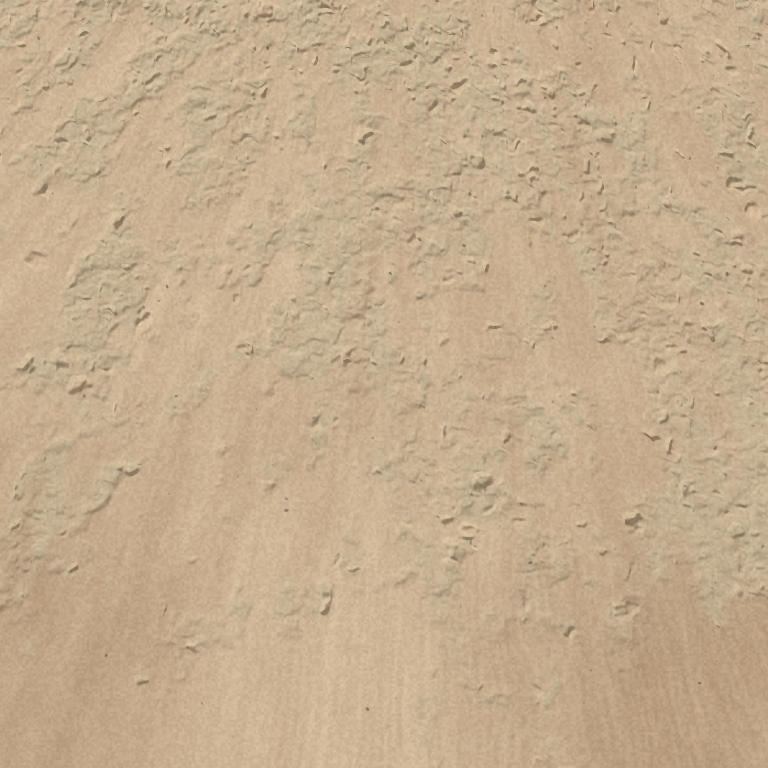
Write a Shadertoy shader that draws this texture.

```glsl
float hash(vec2 p) {
    vec3 q = fract(p.xyx * 0.1031);
    q += dot(q, q.yzx + 33.33);
    return fract((q.x + q.y) * q.z);
}

vec2 cellPoint(vec2 cell) {
    return 0.15 + 0.7 * vec2(hash(cell + 17.0), hash(cell + 53.0));
}

// Smooth cellular noise: random cell values blended by distance
float cellNoise(vec2 p) {
    vec2 id = floor(p);
    float sum = 0.0, total = 0.0;
    for (int j = -1; j <= 1; j++)
    for (int i = -1; i <= 1; i++) {
        vec2 cell = id + vec2(i, j);
        vec2 d = cell + cellPoint(cell) - p;
        float weight = exp(-6.0 * dot(d, d));
        sum += weight * hash(cell + 71.0);
        total += weight;
    }
    return sum / total;
}

float layeredNoise(vec2 p) {
    return 0.5 * cellNoise(p) + 0.3 * cellNoise(p * 2.1 + 5.0) + 0.2 * cellNoise(p * 4.3 + 11.0);
}

// Scattered domes and pits, one candidate per cell
float clods(vec2 p, float chance) {
    vec2 id = floor(p);
    float height = 0.0;
    for (int j = -1; j <= 1; j++)
    for (int i = -1; i <= 1; i++) {
        vec2 cell = id + vec2(i, j);
        float pick = hash(cell + 29.0);
        float radius = mix(0.14, 0.46, pow(hash(cell + 37.0), 1.5));
        float angle = 6.28 * hash(cell + 43.0);
        vec2 d = p - cell - cellPoint(cell);
        d = mat2(cos(angle), sin(angle), -sin(angle), cos(angle)) * d;
        d.y *= 1.5;
        float dome = smoothstep(0.0, 0.75, 1.0 - length(d) / radius);
        float present = smoothstep(0.0, 0.1, chance - pick);
        float side = hash(cell + 61.0) < 0.35 ? -0.8 : 1.0;
        height += side * dome * present * radius * 2.6;
    }
    return height;
}

// Ground plane seen from above, finer towards the top
vec2 groundPlane(vec2 p) {
    float depth = 1.9 - p.y;
    return 1.4 * vec2((p.x - 0.55) / depth, -log(depth)) + 3.0;
}

// Crusted damp sand: dense above the middle and along the right side
float crustMask(vec2 p) {
    float bias = mix(-0.09, 0.03, smoothstep(0.1, 0.6, p.y));
    bias += 0.06 * exp(-pow((p.x - 0.47) / 0.2, 2.0)) * smoothstep(0.2, 0.5, p.y);
    bias += 0.2 * smoothstep(0.8, 0.95, p.x) * smoothstep(0.12, 0.25, p.y)
          * (1.0 - smoothstep(0.65, 0.82, p.y));
    vec2 ground = groundPlane(p);
    float patches = 0.45 * layeredNoise(ground * vec2(8.0, 7.0))
                  + 0.55 * layeredNoise(ground * vec2(21.0, 17.0));
    return smoothstep(0.45, 0.63, patches + bias);
}

float relief(vec2 p) {
    float crust = crustMask(p);
    float trail = exp(-pow((p.x - 0.74 - 0.03 * sin(p.y * 9.0)) / 0.035, 2.0));
    float chance = 0.05 + 0.3 * crust + 0.17 * trail + 0.15 * smoothstep(0.6, 1.0, p.y);
    chance -= 0.06 * (1.0 - smoothstep(0.05, 0.3, p.y));
    vec2 wobble = vec2(cellNoise(p * 70.0), cellNoise(p * 70.0 + 31.0)) - 0.5;
    vec2 ground = groundPlane(p + 0.014 * wobble);
    float height = 1.1 * crust * (layeredNoise(ground * vec2(26.0, 36.0)) - 0.3);
    height += 0.95 * clods(ground * 24.0, chance);
    height += 0.5 * clods(ground * 47.0 + 19.0, chance * 0.9);
    return height + 0.5 * layeredNoise(ground * vec2(14.0, 9.0));
}

float darkSlope(vec2 p, vec2 centre) {
    return 1.0 - smoothstep(0.0, 0.48, length((p - centre) * vec2(1.3, 0.85)));
}

void mainImage(out vec4 fragColor, in vec2 fragCoord) {
    vec2 uv = fragCoord / iResolution.xy;

    // Wind streaks fan out downwards
    float fan = (uv.x - 0.55) / (1.5 - uv.y);
    float streak = layeredNoise(vec2(fan * 30.0, uv.y * 4.5)) - 0.5;
    float fineStreak = cellNoise(vec2(fan * 170.0, uv.y * 16.0)) - 0.5;
    float ripple = sin(fan * 650.0 + 9.0 * cellNoise(uv * vec2(14.0, 7.0)));
    ripple *= (1.0 - smoothstep(0.1, 0.42, uv.y)) * smoothstep(0.25, 0.4, uv.x);

    // Dry sand, dark in the lower corners
    float tone = 0.8 + 0.4 * (layeredNoise(uv * 3.5 + 3.0) - 0.5);
    tone -= 0.52 * darkSlope(uv, vec2(0.02, 0.18)) + 0.55 * darkSlope(uv, vec2(0.88, 0.0));
    tone -= 0.25 * exp(-pow((uv.x - 0.77) / 0.05, 2.0)) * smoothstep(0.5, 0.9, uv.y);
    tone += (0.45 + 0.3 * darkSlope(uv, vec2(0.0, 0.3))) * streak;
    tone += 0.16 * fineStreak + 0.07 * ripple;
    vec3 color = mix(vec3(0.70, 0.59, 0.47), vec3(0.82, 0.725, 0.60), tone);

    // Grey damp crust, broken into streaks
    float damp = crustMask(uv) * clamp(0.65 + 1.2 * streak + 0.5 * fineStreak, 0.0, 0.85);
    color = mix(color, vec3(0.76, 0.693, 0.573), damp);

    // Light falls from the upper left, shadows stay warm
    vec2 toLight = 0.0022 * vec2(-0.45, 0.9);
    float lit = relief(uv - toLight) - relief(uv + toLight);
    color *= 1.0 + 0.26 * clamp(lit, 0.0, 0.3);
    color *= 1.0 - vec3(0.62, 0.68, 0.74) * clamp(-lit - 0.015, 0.0, 0.45);

    // Dark specks and sand grains
    color *= 1.0 - 0.3 * smoothstep(0.1, 0.5, abs(clods(uv * 85.0 + 7.0, 0.05)));
    color += 0.06 * (cellNoise(uv * 300.0) - 0.5);
    fragColor = vec4(color, 1.0);
}
```
